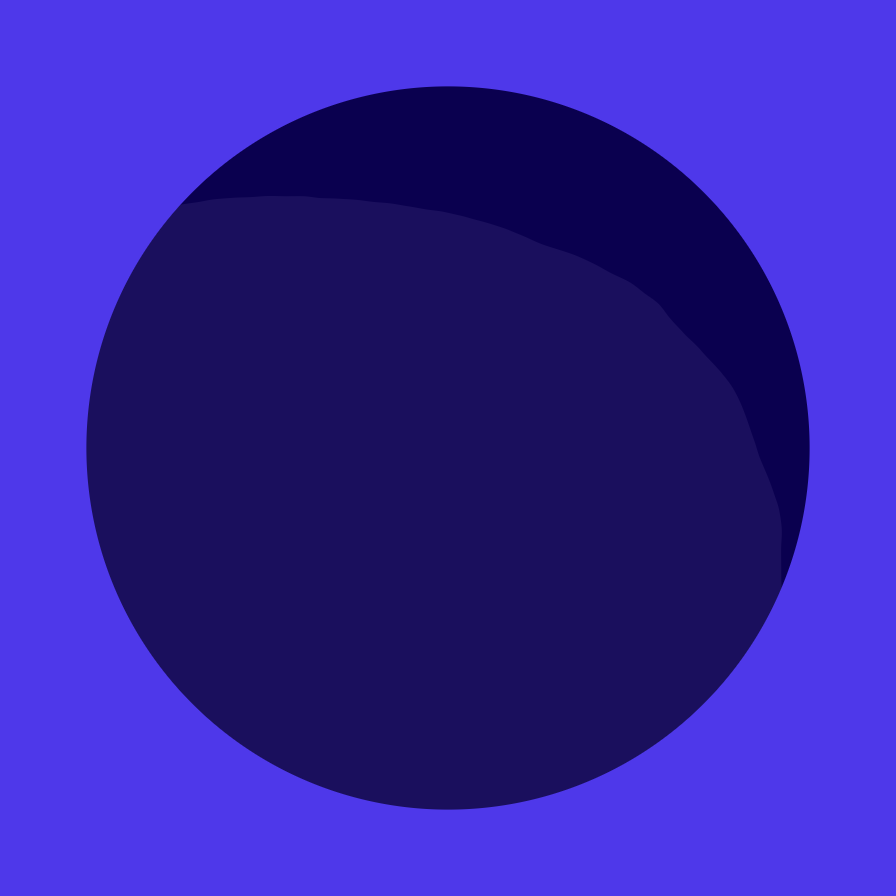
This background is drawn by a Shadertoy shader. Its source:

```glsl
const vec3 VIOLET = vec3(0.306, 0.220, 0.918);
const vec3 INDIGO = vec3(0.102, 0.059, 0.365);
const vec3 MIDNIGHT = vec3(0.039, 0.000, 0.308);

const vec2 DISC_CENTER = vec2(0.5);
const float DISC_RADIUS = 0.4036;
const vec2 LOBE_CENTER = vec2(0.3581, 0.2708);

float hash(float n) {
    return fract(sin(n * 127.1) * 43758.5453);
}

float valueNoise(float x) {
    float cell = floor(x);
    return mix(hash(cell), hash(cell + 1.0), smoothstep(0.0, 1.0, fract(x)));
}

float circleDistance(vec2 p, vec2 center, float radius) {
    return length(p - center) - radius;
}

// Uneven rim radius; the angle runs clockwise from straight up
float lobeRadius(float angle) {
    float swell = -0.0182 * cos(3.7 * (angle - 0.1));
    float ripple = 0.0027 * cos(23.0 * (angle - 0.995)) * smoothstep(0.5, 0.75, angle);
    float notchOffset = (angle - 0.49) / 0.07;
    float notch = -0.005 * exp(-notchOffset * notchOffset);
    float grain = 0.0018 * (valueNoise(angle * 26.0) - 0.5);
    return 0.526 + swell + ripple + notch + grain;
}

float lobeDistance(vec2 p, vec2 center) {
    vec2 offset = p - center;
    return length(offset) - lobeRadius(atan(offset.x, offset.y));
}

// Antialiased coverage of the inside of a shape
float fill(float dist, float pixel) {
    return clamp(0.5 - dist / pixel, 0.0, 1.0);
}

void mainImage(out vec4 fragColor, in vec2 fragCoord) {
    float canvas = min(iResolution.x, iResolution.y);
    float pixel = 1.0 / canvas;
    vec2 p = (fragCoord - 0.5 * iResolution.xy) / canvas + 0.5;

    // Dark disc with a lighter lobe covering its lower left
    vec3 discColor = mix(MIDNIGHT, INDIGO, fill(lobeDistance(p, LOBE_CENTER), pixel));
    float disc = fill(circleDistance(p, DISC_CENTER, DISC_RADIUS), pixel);

    fragColor = vec4(mix(VIOLET, discColor, disc), 1.0);
}
```
